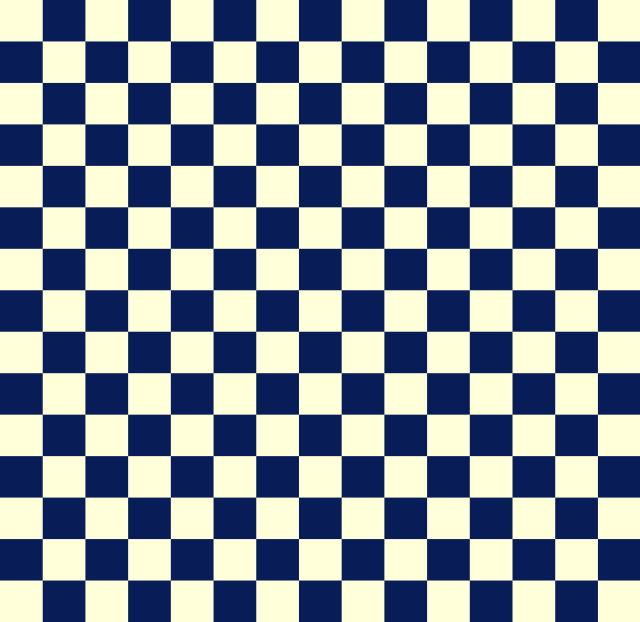
Write a Shadertoy shader that draws this pattern.

```glsl
// A flat checkerboard of cream and navy cells, 15 across and 15 down, cream in
// every corner. Each axis gives a smoothed wave of alternating sign, and the
// product of the two waves picks the colour of the cell.

// Alternates +1 and -1 per cell, crossing zero at cell borders over one pixel
vec2 alternatingWave(vec2 cells, vec2 pixel) {
    vec2 borderDistance = 0.5 - abs(fract(cells) - 0.5);
    vec2 cellSign = 1.0 - 2.0 * mod(floor(cells), 2.0);
    return cellSign * clamp(borderDistance / (0.5 * pixel), 0.0, 1.0);
}

void mainImage(out vec4 fragColor, in vec2 fragCoord) {
    // Cell grid; columns are a hair wider than an exact fifteenth
    vec2 cellCount = vec2(14.985, 15.0);
    vec2 cells = fragCoord / iResolution.xy * cellCount;
    vec2 wave = alternatingWave(cells, cellCount / iResolution.xy);

    // Cells whose signs agree are cream, the others navy
    float cream = 0.5 + 0.5 * wave.x * wave.y;
    vec3 color = mix(vec3(0.03, 0.11, 0.34), vec3(1.0, 1.0, 0.85), cream);
    fragColor = vec4(color, 1.0);
}
```
